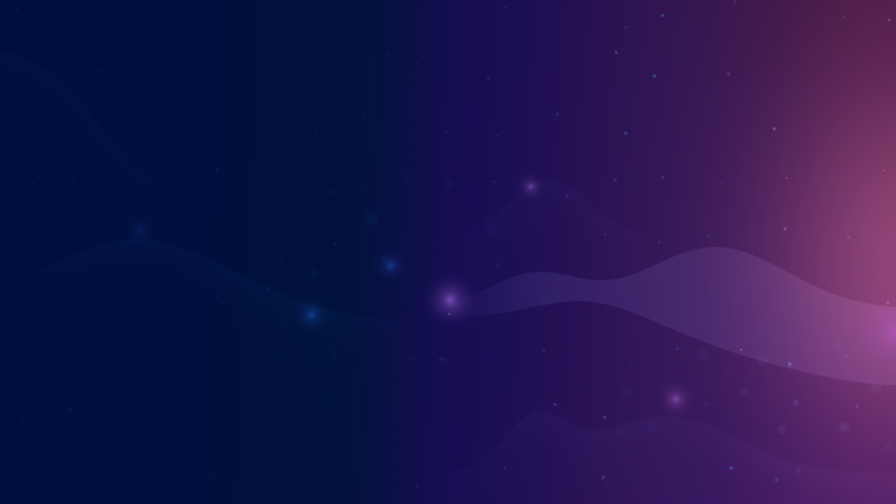
Give the GLSL for this background, as a Shadertoy shader.

```glsl
// Dim navy-to-plum backdrop with a rosy light at the right edge, drifting
// translucent ribbons, a few soft stars and scattered dust.
// Built from smooth colour ramps, bump-shaped curves and hashed grid cells.

const vec3 NAVY   = vec3(0.00, 0.055, 0.24);
const vec3 TEAL   = vec3(0.00, 0.072, 0.235);
const vec3 INDIGO = vec3(0.09, 0.050, 0.32);
const vec3 VIOLET = vec3(0.20, 0.085, 0.34);
const vec3 PLUM   = vec3(0.30, 0.105, 0.33);
const vec3 ROSE   = vec3(0.27, 0.17, 0.14);
const vec3 RIBBON = vec3(0.055, 0.055, 0.07);
const vec3 LILAC  = vec3(0.35, 0.22, 0.36);
const vec3 AZURE  = vec3(0.08, 0.20, 0.38);
const vec3 DUST_COOL = vec3(0.02, 0.26, 0.32);
const vec3 DUST_WARM = vec3(0.30, 0.24, 0.30);

const vec2 LIGHT_POS  = vec2(1.82, 0.48);
const vec2 LIGHT_SIZE = vec2(0.30, 0.36);
const float DUST_CELL = 0.115;
const float DISC_CELL = 0.085;

float hash(vec2 p) {
    return fract(sin(dot(p, vec2(127.1, 311.7))) * 43758.5453);
}

float bump(float x, float center, float width) {
    float t = (x - center) / width;
    return exp(-t * t);
}

float edge(float d, float softness) {
    return smoothstep(-softness, softness, d);
}

// Visible span along x, fading at both ends
float span(float x, float start, float end, float fade) {
    return smoothstep(start, start + fade, x) * (1.0 - smoothstep(end - fade, end, x));
}

// Sheet lit along its upper edge and fading away below it
float veil(float y, float top, float depth, float softness) {
    float below = top - y;
    return edge(below, softness) * exp(-max(below, 0.0) / depth);
}

vec3 backdrop(vec2 p) {
    float x = p.x + 0.05 * (0.5 - p.y);
    vec3 col = mix(NAVY, TEAL, smoothstep(0.30, 0.65, x));
    col = mix(col, INDIGO, smoothstep(0.66, 0.94, x));
    col = mix(col, VIOLET, smoothstep(0.86, 1.40, x));
    col = mix(col, PLUM, smoothstep(1.30, 1.80, p.x));
    // Redder above, bluer below
    col.b += (0.5 - p.y) * 0.11 * smoothstep(1.0, 1.75, p.x);
    vec2 q = (p - LIGHT_POS) / LIGHT_SIZE;
    return col + ROSE * exp(-dot(q, q));
}

vec3 ribbons(vec2 p, float px) {
    float x = p.x;
    // Main band
    float top = 0.385 + 0.07 * bump(x, 1.06, 0.13) + 0.125 * bump(x, 1.42, 0.20);
    float base = 0.365 + 0.04 * bump(x, 1.17, 0.17) - 0.13 * smoothstep(1.1, 1.8, x);
    float band = edge(top - p.y, px) * edge(p.y - base, px);
    float light = band * smoothstep(0.82, 1.12, x);
    // Faint veils above, below and on the dark side
    float upper = 0.53 + 0.115 * bump(x, 1.09, 0.11);
    light += 0.22 * veil(p.y, upper, 0.07, px) * span(x, 0.85, 1.35, 0.18);
    float lower = 0.06 + 0.115 * bump(x, 1.32, 0.20) + 0.10 * bump(x, 1.06, 0.09);
    light += 0.30 * veil(p.y, lower, 0.08, px) * smoothstep(0.80, 1.05, x);
    vec3 col = RIBBON * light;
    float left = 0.36 + 0.165 * bump(x, 0.27, 0.28);
    float haze = veil(p.y, left, 0.035, px) * span(x, 0.0, 0.85, 0.2);
    float high = 0.90 - 0.75 * x + 0.03 * sin(x * 16.0);
    haze += 0.6 * veil(p.y, high, 0.05, px) * span(x, -0.2, 0.42, 0.2);
    return col + vec3(0.006, 0.018, 0.03) * haze;
}

float star(vec2 p, vec2 center, float size) {
    float d = length(p - center) / size;
    return 0.55 * exp(-d * d) + 0.45 * exp(-d * d * 9.0);
}

// One hashed disc per cell: x = coverage, y = random tint
vec2 scatter(vec2 p, float cell, vec2 radii, float density, float soft, float seed) {
    vec2 id = floor(p / cell);
    vec2 key = id + seed;
    vec2 offset = 0.2 + 0.6 * vec2(hash(key), hash(key + 17.3));
    float radius = mix(radii.x, radii.y, hash(key + 41.9));
    float d = length(p - (id + offset) * cell);
    float on = step(hash(key + 73.1), density);
    float shade = 0.3 + 0.7 * hash(key + 5.7);
    return vec2(on * shade * (1.0 - smoothstep(radius - soft, radius + soft, d)), hash(key + 29.5));
}

void mainImage(out vec4 fragColor, in vec2 fragCoord) {
    vec2 p = fragCoord / iResolution.y;
    float px = 1.0 / iResolution.y;
    vec3 col = backdrop(p) + ribbons(p, px);

    // Small dust, brighter towards the right
    vec2 dust = scatter(p, DUST_CELL, vec2(0.0015, 0.0035), 0.6, max(px, 0.002), 3.0);
    col += mix(DUST_COOL, DUST_WARM, step(0.55, dust.y)) * dust.x * mix(0.15, 0.8, smoothstep(0.6, 1.2, p.x));

    // Pale discs gathered near the middle and the lower right
    float gather = bump(p.x, 0.83, 0.20) * bump(p.y, 0.45, 0.16)
                 + bump(p.x, 1.55, 0.30) * bump(p.y, 0.13, 0.18);
    vec2 disc = scatter(p, DISC_CELL, vec2(0.005, 0.013), 0.6, max(px, 0.002), 8.0);
    col += vec3(0.03, 0.07, 0.10) * disc.x * gather;

    // Soft stars
    col += LILAC * star(p, vec2(0.893, 0.405), 0.030);
    col += LILAC * 0.7 * (star(p, vec2(1.053, 0.630), 0.015) + star(p, vec2(1.341, 0.208), 0.020));
    col += AZURE * 0.7 * (star(p, vec2(0.618, 0.375), 0.020) + star(p, vec2(0.775, 0.473), 0.018));
    col += AZURE * 0.25 * star(p, vec2(0.278, 0.542), 0.022);
    col += vec3(0.08, 0.02, 0.14) * star(p, vec2(1.775, 0.340), 0.05);

    fragColor = vec4(clamp(col, 0.0, 1.0), 1.0);
}
```
